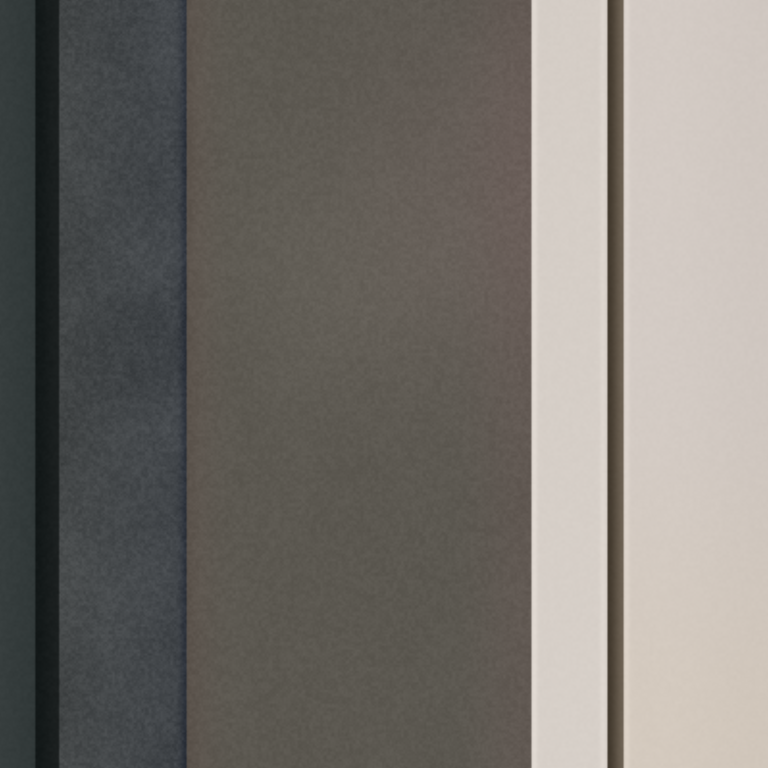
Give the GLSL for this background, as a WebGL 1 fragment shader.

```glsl
precision highp float;
// Upright matte panels: slate boards, a wide taupe sheet and pale cream boards,
// parted by shadowed grooves. Soft steps place the panels; smooth gradients
// shade them and layered value noise adds mottling and fine grain.

uniform vec2 u_resolution;

#define GROOVE_L 0.046
#define SLATE_L 0.077
#define TAUPE_L 0.243
#define CREAM_L 0.692
#define SLOT_L 0.791
#define SLOT_R 0.812
#define EDGE_SOFT 0.0018
#define GRAIN_SCALE 210.0
#define GRAIN_AMOUNT 0.045
#define MOTTLE_AMOUNT 0.045

float hash(vec2 p) {
  vec3 q = fract(vec3(p.xyx) * 0.1031);
  q += dot(q, q.yzx + 33.33);
  return fract((q.x + q.y) * q.z);
}

float noise(vec2 p) {
  vec2 cell = floor(p);
  vec2 f = fract(p);
  f = f * f * (3.0 - 2.0 * f);
  float low = mix(hash(cell), hash(cell + vec2(1.0, 0.0)), f.x);
  float high = mix(hash(cell + vec2(0.0, 1.0)), hash(cell + 1.0), f.x);
  return mix(low, high, f.y);
}

// Layered noise, centred on zero
float mottle(vec2 p) {
  float sum = 0.0;
  float weight = 0.5;
  for (int i = 0; i < 4; i++) {
    sum += weight * (noise(p) - 0.5);
    p = p * 2.03 + 17.0;
    weight *= 0.5;
  }
  return sum;
}

// Soft step from left to right
float edge(float at, float x) {
  float w = max(EDGE_SOFT, 0.75 / u_resolution.x);
  return smoothstep(at - w, at + w, x);
}

// Rounded glow around a point
float glow(vec2 p, vec2 centre, vec2 radius) {
  vec2 d = (p - centre) / radius;
  return exp(-dot(d, d));
}

// Narrow line along an upright edge
float line(float x, float at, float width) {
  float d = (x - at) / width;
  return exp(-d * d);
}

void main() {
  vec2 uv = gl_FragCoord.xy / u_resolution;
  float x = uv.x;
  float y = uv.y;
  float grain = 0.6 * noise(uv * GRAIN_SCALE)
              + 0.4 * noise(uv * GRAIN_SCALE * 1.9 + 41.0) - 0.5;
  float cloud = mottle(uv * vec2(13.0, 9.0));

  // Outer slate board and its deep groove
  vec3 outer = mix(vec3(0.215, 0.242, 0.242), vec3(0.190, 0.220, 0.220), x / GROOVE_L);
  vec3 groove = mix(vec3(0.070, 0.092, 0.092), vec3(0.105, 0.122, 0.122),
                    smoothstep(GROOVE_L, SLATE_L, x));

  // Mottled slate board, cooler towards its right side
  float across = clamp((x - SLATE_L) / (TAUPE_L - SLATE_L), 0.0, 1.0);
  vec3 slate = mix(vec3(0.262, 0.275, 0.278), vec3(0.252, 0.268, 0.285), across);
  slate += MOTTLE_AMOUNT * cloud * 1.7;
  slate += 0.018 * glow(uv, vec2(0.13, 0.32), vec2(0.09, 0.12));
  slate -= vec3(0.085, 0.080, 0.060) * line(x, TAUPE_L, 0.008);

  // Taupe sheet, rosy at both sides and upper right
  vec3 taupe = vec3(0.357, 0.343, 0.314);
  taupe += vec3(0.037, 0.020, 0.025) * glow(uv, vec2(0.62, 0.76), vec2(0.16, 0.24));
  taupe += vec3(0.028, 0.027, 0.025) * glow(uv, vec2(0.45, 0.64), vec2(0.16, 0.16));
  taupe += vec3(0.022, 0.004, 0.009) * smoothstep(0.58, CREAM_L, x);
  taupe += vec3(0.012, -0.004, -0.003) * line(x, TAUPE_L, 0.035);
  taupe -= 0.018 * line(x, TAUPE_L, 0.012);
  taupe += MOTTLE_AMOUNT * cloud * 0.35;

  // Cream boards, warmer towards the lower right
  vec3 cream = mix(vec3(0.842, 0.813, 0.785), vec3(0.833, 0.803, 0.775), y);
  vec3 wide = mix(vec3(0.830, 0.790, 0.745), vec3(0.828, 0.795, 0.770),
                  smoothstep(0.0, 0.55, y));
  wide -= 0.015 * smoothstep(0.85, 1.0, x);
  cream += 0.040 * line(x, CREAM_L + 0.004, 0.004);
  cream += 0.030 * line(x, SLOT_L - 0.006, 0.004);
  wide += 0.035 * line(x, SLOT_R + 0.004, 0.004);

  // Brown slot, darkest on its left wall
  vec3 slot = mix(vec3(0.255, 0.220, 0.175), vec3(0.425, 0.380, 0.325),
                  smoothstep(SLOT_L, SLOT_R, x));

  // Lay the panels from left to right
  vec3 color = mix(outer, groove, edge(GROOVE_L, x));
  color = mix(color, slate, edge(SLATE_L, x));
  color = mix(color, taupe, edge(TAUPE_L, x));
  color = mix(color, cream, edge(CREAM_L, x));
  color = mix(color, slot, edge(SLOT_L, x));
  color = mix(color, wide, edge(SLOT_R, x));

  // Grain is strongest on slate and faint on cream
  float rough = mix(0.5, 1.6, edge(SLATE_L, x));
  rough = mix(rough, 1.0, edge(TAUPE_L, x));
  rough = mix(rough, 0.35, edge(CREAM_L, x));
  color += grain * GRAIN_AMOUNT * rough;
  gl_FragColor = vec4(color, 1.0);
}
```
